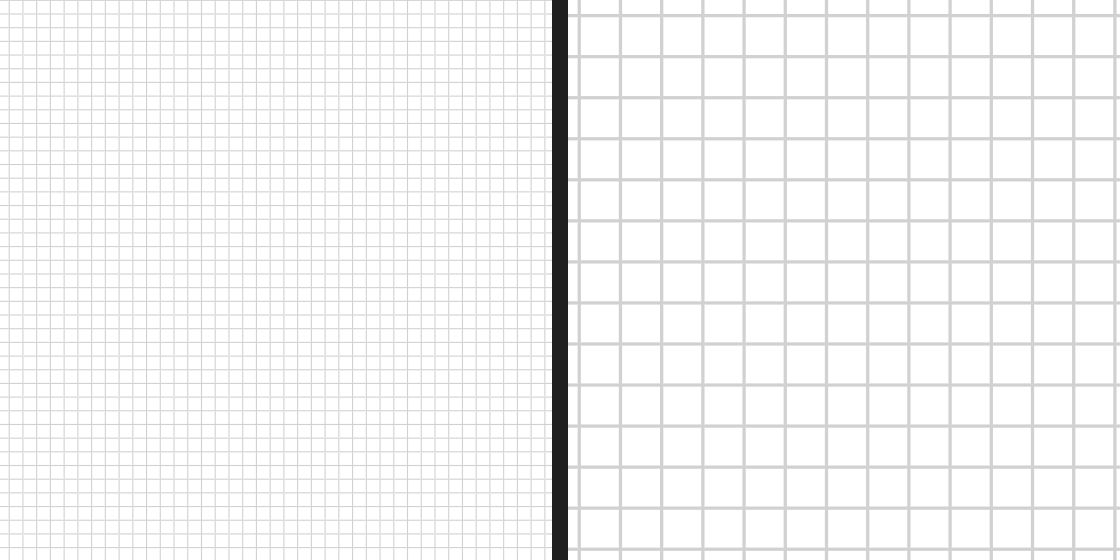
Left, the full canvas; right, a detail of the centre.
Write a WebGL 1 fragment shader that draws this pattern.

```glsl
precision highp float;
// Square graph paper: thin light grey rules on white, about 40 cells across
// and 41 down. Each axis is a repeated line, box filtered over one pixel
// so that thin rules keep their weight at any canvas size.

uniform vec2 u_resolution;

// Share of a pixel covered by the nearest rule, for each axis separately.
vec2 ruleCoverage(vec2 cell, vec2 pixel, float halfWidth) {
  vec2 offset = fract(cell + 0.5) - 0.5;
  vec2 high = min(offset + 0.5 * pixel, vec2(halfWidth));
  vec2 low = max(offset - 0.5 * pixel, vec2(-halfWidth));
  return clamp((high - low) / pixel, 0.0, 1.0);
}

void main() {
  // Cell coordinates, counted from the upper left corner.
  vec2 cellCount = vec2(40.19, 40.93);
  vec2 uv = gl_FragCoord.xy / u_resolution;
  vec2 cell = vec2(uv.x, 1.0 - uv.y) * cellCount - vec2(0.67, 0.024);

  // Both sets of rules share one ink, so crossings do not darken.
  vec2 coverage = ruleCoverage(cell, cellCount / u_resolution, 0.04);
  float ink = max(coverage.x, coverage.y);

  vec3 paper = vec3(1.0);
  vec3 rule = vec3(0.82);
  gl_FragColor = vec4(mix(paper, rule, ink), 1.0);
}
```
